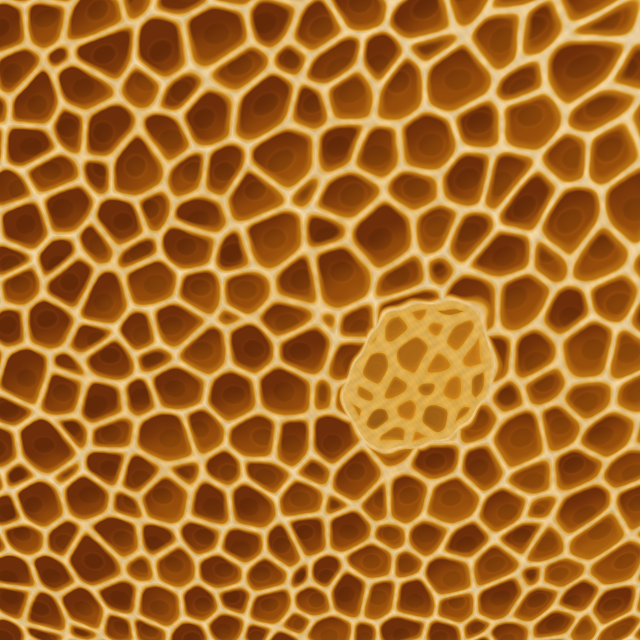
Write a WebGL 1 fragment shader that draws this texture.

```glsl
precision highp float;
// Natural honeycomb: weighted cellular noise on a jittered hexagonal grid makes
// rounded brown cells with pale wax rims, denser at the bottom, larger at the
// upper right, with one shallow golden area of small, thick-walled cells.
uniform vec2 u_resolution;

#define CELLS 14.5        // cells across the canvas
#define ROW 0.866         // row pitch of the hexagonal grid
#define JITTER 0.52       // wander of the cell centres
#define SIZE_SPREAD 0.30  // variation of cell size
#define ROUNDNESS 17.0    // lower gives rounder corners
#define RIM 0.040         // half width of the pale rim
#define LIP 0.072         // end of the golden lip
#define WALL 0.13         // end of the amber inner wall
#define WAX_CENTRE vec2(0.657, 0.415)
#define WAX_RADIUS 0.125
#define WAX_DENSITY 1.45  // cell density in the golden area

const vec3 DARK  = vec3(0.43, 0.18, 0.035);
const vec3 BROWN = vec3(0.59, 0.30, 0.04);
const vec3 AMBER = vec3(0.72, 0.44, 0.07);
const vec3 GOLD  = vec3(0.87, 0.64, 0.19);
const vec3 CREAM = vec3(0.90, 0.73, 0.43);
const vec3 PALE  = vec3(0.96, 0.86, 0.68);

vec2 hash2(vec2 p) {
  vec2 s = vec2(dot(p, vec2(127.1, 311.7)), dot(p, vec2(269.5, 183.3)));
  return fract(sin(s) * 43758.5453);
}

// Layered sines, roughly -1 to 1
float ripple(vec2 p) {
  return 0.5 * sin(p.x + 1.7 * sin(p.y * 0.8)) + 0.3 * sin(p.y * 1.9 - p.x * 1.1)
       + 0.2 * sin(p.x * 3.7 + p.y * 2.9);
}

// Cell centre in xy, size weight in z
vec3 cellSite(vec2 id) {
  vec2 centre = vec2(id.x + 0.5 * mod(id.y, 2.0), id.y * ROW);
  vec2 h = hash2(id + 57.0);
  float weight = SIZE_SPREAD * (h.x - 0.5) - 0.24 * step(0.86, h.y);
  return vec3(centre + JITTER * (hash2(id) - 0.5), weight);
}

// Offset from the cell centre in xy, smooth distance to the border in z
vec3 comb(vec2 q, out vec2 cellId) {
  vec2 base = floor(vec2(q.x, q.y / ROW) + 0.5);
  vec3 nearest = vec3(0.0);
  float best = 1e3;
  for (int j = -2; j <= 2; j++) for (int i = -2; i <= 2; i++) {
    vec2 id = base + vec2(float(i), float(j));
    vec3 s = cellSite(id);
    float power = dot(q - s.xy, q - s.xy) - s.z;
    if (power < best) { best = power; nearest = s; cellId = id; }
  }
  float sum = 1e-6;
  for (int j = -2; j <= 2; j++) for (int i = -2; i <= 2; i++) {
    vec3 s = cellSite(base + vec2(float(i), float(j)));
    float gap = distance(s.xy, nearest.xy);
    float power = dot(q - s.xy, q - s.xy) - s.z;
    if (gap > 0.001) sum += exp(-ROUNDNESS * (power - best) / (2.0 * gap));
  }
  return vec3(q - nearest.xy, -log(sum) / ROUNDNESS);
}

// Uneven growth: tighter towards the bottom, wider at the upper right
vec2 grow(vec2 uv) {
  vec2 q = uv - 0.15 * uv * uv.x * uv.y;
  float crowd = exp(-5.0 * uv.y);
  q += vec2((uv.x - 0.5) * 0.25, -0.075) * crowd;
  q += 0.010 * vec2(ripple(uv * 9.0), ripple(uv.yx * 8.0 + 4.0));
  return q * CELLS;
}

void main() {
  vec2 uv = gl_FragCoord.xy / u_resolution;

  // Golden area, its border forming a wall of its own
  vec2 toWax = (uv - WAX_CENTRE) * mat2(0.8, -0.6, 0.6, 0.8) * vec2(1.25, 0.95);
  float waxEdge = length(toWax) - WAX_RADIUS + 0.012 * ripple(uv * 30.0);
  float wax = 1.0 - smoothstep(-0.003, 0.003, waxEdge);
  vec2 q = grow(uv) * (waxEdge < 0.0 ? WAX_DENSITY : 1.0);

  vec2 id;
  vec3 cell = comb(q, id);
  vec2 h = hash2(id + 13.0);
  float edge = min(cell.z, abs(waxEdge) * CELLS - 0.03);
  edge += 0.010 * ripple(q * 7.0) - 0.09 * wax;

  // Deep interior, darker at the top and towards the left
  float light = 0.42 + 0.45 * (h.x - 0.5) - 0.75 * cell.y + 0.30 * cell.x;
  light += 0.38 * (uv.x - 0.5) + 0.12 * ripple(q * 2.3);
  vec3 colour = mix(DARK, BROWN, smoothstep(0.1, 0.8, light));
  colour = mix(colour, AMBER, 0.45 * smoothstep(0.75, 1.2, light));

  // Rounded cell floor with a faint glossy ring
  float floorEdge = length((cell.xy - 0.1 * (h - 0.5)) * vec2(1.0, 1.15)) - 0.25;
  colour *= 1.0 - 0.09 * (1.0 - smoothstep(-0.03, 0.03, floorEdge));
  colour += 0.05 * vec3(1.0, 0.6, 0.15) * exp(-pow(floorEdge * 28.0, 2.0)) * h.y;

  // Inner wall, wider where it faces the light
  float facing = clamp(0.5 + 1.1 * (0.5 * cell.x - cell.y), 0.0, 1.0);
  float wallEnd = WALL * (0.72 + 0.65 * facing + 0.35 * (uv.x - 0.5));
  colour = mix(AMBER, colour, smoothstep(LIP, wallEnd + 0.04, edge));
  colour = mix(colour, mix(AMBER, GOLD, 0.3) * (0.92 + 0.2 * h.x), 0.65 * wax);

  // Golden lip and pale wax rim
  float sheen = 0.5 + 0.5 * ripple(uv * 17.0 + 2.0);
  vec3 rim = mix(CREAM, PALE, smoothstep(0.028, -0.02, edge) * (0.35 + 0.5 * sheen));
  rim = mix(rim, PALE, 0.45 * smoothstep(1.1, 1.8, uv.x + uv.y));
  rim = mix(rim, GOLD, wax * (0.45 + 0.35 * sheen));
  rim *= 0.97 + 0.05 * ripple(q * 11.0);
  colour = mix(GOLD, colour, smoothstep(RIM, LIP + 0.015, edge));
  colour = mix(rim, colour, smoothstep(RIM - 0.018, RIM + 0.016, edge));

  gl_FragColor = vec4(colour, 1.0);
}
```
